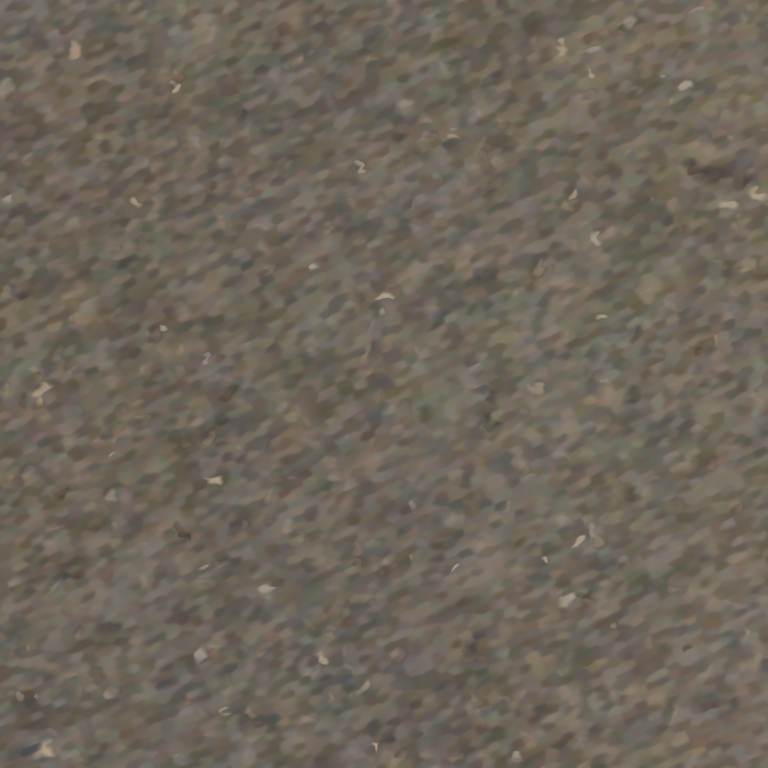
Reproduce this texture procedurally as a WebGL 2 fragment shader.

```glsl
#version 300 es
precision highp float;

#define STREAK_ANGLE 0.45
#define FINE_CELLS vec2(62.0, 108.0)
#define MEDIUM_CELLS vec2(22.0, 36.0)
#define BROAD_CELLS vec2(3.5, 4.5)
#define FINE_CONTRAST 0.125
#define MEDIUM_CONTRAST 0.055
#define BROAD_CONTRAST 0.03
#define EDGE_WARP 0.022
#define EDGE_SOFTNESS 0.5
#define SOIL vec3(0.424, 0.394, 0.348)

uniform vec2 u_resolution;
out vec4 fragColor;

// Three independent random values per cell
vec3 hash3(vec2 cell, float seed) {
    uvec3 v = uvec3(ivec3(cell, seed) + 4096);
    v = v * 1664525u + 1013904223u;
    v.x += v.y * v.z; v.y += v.z * v.x; v.z += v.x * v.y;
    v ^= v >> 16u;
    v.x += v.y * v.z; v.y += v.z * v.x; v.z += v.x * v.y;
    return vec3(v >> 8u) * exp2(-24.0);
}

mat2 rotation(float angle) {
    float c = cos(angle), s = sin(angle);
    return mat2(c, -s, s, c);
}

// Smooth cellular noise, three channels centred on zero
vec3 mottle(vec2 p, float seed) {
    vec2 base = floor(p);
    vec3 sum = vec3(0.0);
    float total = 0.0;
    for (int y = -1; y <= 1; y++)
    for (int x = -1; x <= 1; x++) {
        vec2 cell = base + vec2(x, y);
        vec2 offset = cell + 0.15 + 0.7 * hash3(cell, seed).xy - p;
        float weight = exp(-5.0 * dot(offset, offset));
        sum += weight * (hash3(cell, seed + 1.0) - 0.5);
        total += weight;
    }
    return sum / total;
}

// Brightness, warm-cool and green-magenta variation
vec3 mineralTint(vec3 n) {
    return n.x * vec3(1.05, 1.0, 0.92)
         + n.y * vec3(0.32, 0.0, -0.28)
         + n.z * vec3(0.12, -0.16, 0.12);
}

// Soft elongated grains; radius is a range in cell units
vec3 scatter(vec3 color, vec2 uv, float cells, float share, vec2 radius,
             float stretch, float opacity, vec3 tintA, vec3 tintB, float seed) {
    vec2 p = uv * cells;
    vec2 base = floor(p);
    for (int y = -1; y <= 1; y++)
    for (int x = -1; x <= 1; x++) {
        vec2 cell = base + vec2(x, y);
        vec3 place = hash3(cell, seed);
        vec3 form = hash3(cell, seed + 1.0);
        vec3 look = hash3(cell, seed + 2.0);
        if (place.z > share) continue;

        vec2 q = p - cell - 0.2 - 0.6 * place.xy;
        float angle = STREAK_ANGLE + (form.x - 0.5) * 2.4;
        float aspect = mix(1.0, stretch, form.y);
        vec2 local = rotation(angle) * q * vec2(1.0 / aspect, 1.0);
        float size = mix(radius.x, radius.y, form.z * form.z);
        float d = pow(dot(pow(abs(local), vec2(2.6)), vec2(1.0)), 1.0 / 2.6) / size;
        float mask = 1.0 - smoothstep(1.0 - EDGE_SOFTNESS, 1.0 + EDGE_SOFTNESS, d);

        // Slight light from the upper right
        float light = 0.03 * clamp(dot(q, vec2(0.6, 0.8)) / size, -1.0, 1.0);
        vec3 tint = mix(tintA, tintB, look.x) + light;
        color = mix(color, tint, mask * opacity * mix(0.35, 1.0, look.y));
    }
    return color;
}

void main() {
    vec2 uv = gl_FragCoord.xy / min(u_resolution.x, u_resolution.y);
    vec2 grainUv = rotation(STREAK_ANGLE) * uv;

    // Layered soil
    vec3 fine = mottle(grainUv * FINE_CELLS, 1.0);
    vec3 medium = mottle(grainUv * MEDIUM_CELLS, 11.0);
    vec3 broad = mottle(uv * BROAD_CELLS, 21.0);
    vec3 color = SOIL + BROAD_CONTRAST * mineralTint(broad)
               + MEDIUM_CONTRAST * mineralTint(medium);
    color += 0.012 * (uv.x + uv.y - 1.0) * vec3(1.0, 0.8, 0.2);

    vec2 warped = uv + EDGE_WARP * (fine.xy * 0.6 + medium.yz * 0.5);

    // Muted stones, dark pits, pale chips and bright flecks
    color = scatter(color, warped, 17.0, 0.5, vec2(0.13, 0.36), 1.7, 0.6,
                    vec3(0.53, 0.45, 0.38), vec3(0.40, 0.385, 0.385), 31.0);
    color = scatter(color, warped, 15.0, 0.24, vec2(0.08, 0.2), 2.6, 0.62,
                    vec3(0.25, 0.22, 0.18), vec3(0.31, 0.30, 0.30), 41.0);
    color = scatter(color, warped, 36.0, 0.3, vec2(0.14, 0.32), 2.2, 0.5,
                    vec3(0.58, 0.50, 0.41), vec3(0.51, 0.48, 0.45), 51.0);
    color += FINE_CONTRAST * mineralTint(fine);
    color = scatter(color, warped, 25.0, 0.11, vec2(0.09, 0.2), 1.9, 0.8,
                    vec3(0.76, 0.67, 0.55), vec3(0.68, 0.65, 0.61), 61.0);

    fragColor = vec4(clamp(color, 0.0, 1.0), 1.0);
}
```
